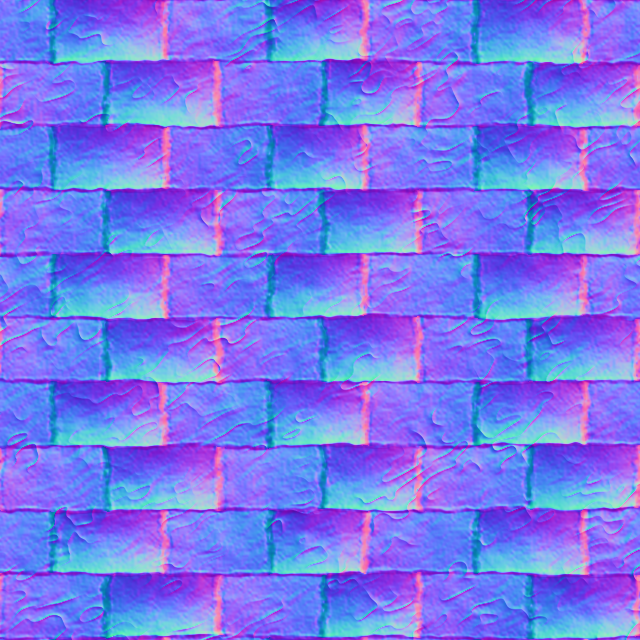
This texture map is drawn by a Shadertoy shader. Its source:

```glsl
// Tangent-space normal map of a running-bond wall with alternating bulged and dished bricks.

const int   COLUMNS = 6;
const float ROWS = 10.0;
const float ROW_START = 0.003;      // height of the lowest bed joint
const float ROW_SHIFT = 0.0835;     // sideways step of every other row
const float SIDES[7] = float[7](-0.003, 0.167, 0.341, 0.505, 0.654, 0.828, 0.997);
const float SIDE_WIDTH = 0.0042;    // half width of upright joints
const float BED_WIDTH = 0.0026;     // half width of level joints
const float SIDE_SLOPE = 1.9;
const float BED_SLOPE = 1.2;
const float JOINT_WOBBLE = 0.007;
const float JOINT_JITTER = 0.004;
const float BRICK_TILT = 0.14;      // random lean of each brick
const float RELIEF = 1.0;           // strength of the surface wear
const vec2  GRAIN = vec2(0.87, 0.49); // direction of the brushed streaks

float hash(vec2 p) {
    vec3 q = fract(vec3(p.xyx) * 0.1031);
    q += dot(q, q.yzx + 33.33);
    return fract((q.x + q.y) * q.z);
}

float noise(vec2 p) {
    vec2 i = floor(p), f = fract(p);
    f = f * f * (3.0 - 2.0 * f);
    return mix(mix(hash(i), hash(i + vec2(1, 0)), f.x),
               mix(hash(i + vec2(0, 1)), hash(i + vec2(1, 1)), f.x), f.y);
}

// Height of the worn surface: dents, brushed streaks, short ridges and grit
float wornHeight(vec2 p) {
    vec2 bent = p + 0.016 * vec2(noise(p * 27.0 + 7.0), noise(p * 27.0 + 61.0));
    vec2 q = vec2(dot(bent, GRAIN), dot(bent, vec2(-GRAIN.y, GRAIN.x)));
    float ridge = 1.0 - abs(2.0 * noise(q * vec2(32.0, 68.0) + 40.0) - 1.0);
    float patchy = smoothstep(0.4, 0.8, noise(p * 21.0 + 15.0));
    return 0.0036 * noise(p * 36.0 + 11.0)
         + 0.0021 * noise(q * vec2(50.0, 115.0) + 90.0)
         + 0.0036 * patchy * ridge * ridge * ridge
         + 0.0009 * noise(p * 210.0 + 3.0);
}

vec2 wornSlope(vec2 p) {
    const vec2 e = vec2(0.0012, 0.0);
    return -vec2(wornHeight(p + e.xy) - wornHeight(p - e.xy),
                 wornHeight(p + e.yx) - wornHeight(p - e.yx)) / (2.0 * e.x);
}

// Rounded outward, steepest along the bottom and top
vec2 bulgedSlope(vec2 uv) {
    float crown = 0.75 + 0.25 * sin(3.14159 * uv.x);
    return vec2(0.60 * pow(uv.x, 2.8) - 0.58 * pow(1.0 - uv.x, 1.4),
                crown * (1.25 * pow(1.0 - uv.y, 2.2) - 0.95 * pow(uv.y, 1.6)));
}

// Gently hollowed, leaning down at the left
vec2 dishedSlope(vec2 uv) {
    return vec2(0.26 * pow(1.0 - uv.x, 1.6) - 0.42 * pow(uv.x, 1.5),
                -0.30 + 0.28 * uv.y + 0.20 * uv.x);
}

float bell(float d, float width) {
    return exp(-d * d / (width * width));
}

void mainImage(out vec4 fragColor, in vec2 fragCoord) {
    vec2 p = fragCoord / iResolution.xy;

    // Uneven joints
    vec2 wall = p;
    wall.x += JOINT_WOBBLE * (noise(p * vec2(20.0, 40.0) + 5.0) - 0.5)
            + JOINT_JITTER * (noise(p * 140.0 + 17.0) - 0.5);
    wall.y += JOINT_WOBBLE * (noise(p * vec2(10.0, 14.0) + 20.0) - 0.5)
            + JOINT_JITTER * (noise(p * vec2(70.0, 120.0)) - 0.5);

    // Row and brick lookup
    float level = (wall.y - ROW_START) * ROWS;
    float row = floor(level);
    float x = wall.x + ROW_SHIFT * mod(row, 2.0);
    x = fract(x - SIDES[0]) + SIDES[0];
    int brick = 0;
    for (int i = 1; i < COLUMNS; i++)
        if (x >= SIDES[i]) brick = i;
    float left = SIDES[brick], right = SIDES[brick + 1];
    vec2 uv = clamp(vec2((x - left) / (right - left), level - row), 0.0, 1.0);
    bool bulged = brick % 2 == 1;

    // Brick face
    vec2 id = vec2(float(brick), mod(row, ROWS));
    vec2 lean = vec2(hash(id + 13.0), hash(id + 57.0)) - 0.5;
    vec2 slope = (bulged ? bulgedSlope(uv) : dishedSlope(uv)) + BRICK_TILT * lean;

    // Distances to the joints
    float dLeft = x - left, dRight = right - x;
    float dSide = min(dLeft, dRight);
    float dBottom = uv.y / ROWS, dTop = (1.0 - uv.y) / ROWS;
    float dBed = min(dBottom, dTop);
    slope *= smoothstep(0.0, 0.003, min(dSide, dBed));

    // Wear grows rougher beside the joints
    float rough = 1.0 + 0.7 * bell(dSide, 0.012) + 0.5 * bell(dBed, 0.007);
    slope += RELIEF * rough * wornSlope(p);

    // Upright joints face left where a bulge begins and right where it ends
    float facing = (dLeft < dRight) == bulged ? -1.0 : 1.0;
    float crumble = 0.1 + 1.6 * noise(p * vec2(190.0, 150.0) + 31.0);
    slope.x += facing * SIDE_SLOPE * crumble * bell(dSide, SIDE_WIDTH);
    slope.x -= facing * 0.35 * crumble * bell(dSide - 0.009, 0.003);

    // Level joints: dark undercut with a lit lip above
    float chipped = 0.3 + 1.3 * noise(p * vec2(60.0, 130.0) + 63.0);
    slope.y -= BED_SLOPE * chipped * bell(dBed, BED_WIDTH);
    slope.y += 0.45 * chipped * bell(dBottom - 0.005, BED_WIDTH);

    vec3 normal = normalize(vec3(slope, 1.0));
    fragColor = vec4(normal * 0.5 + 0.5, 1.0);
}
```
